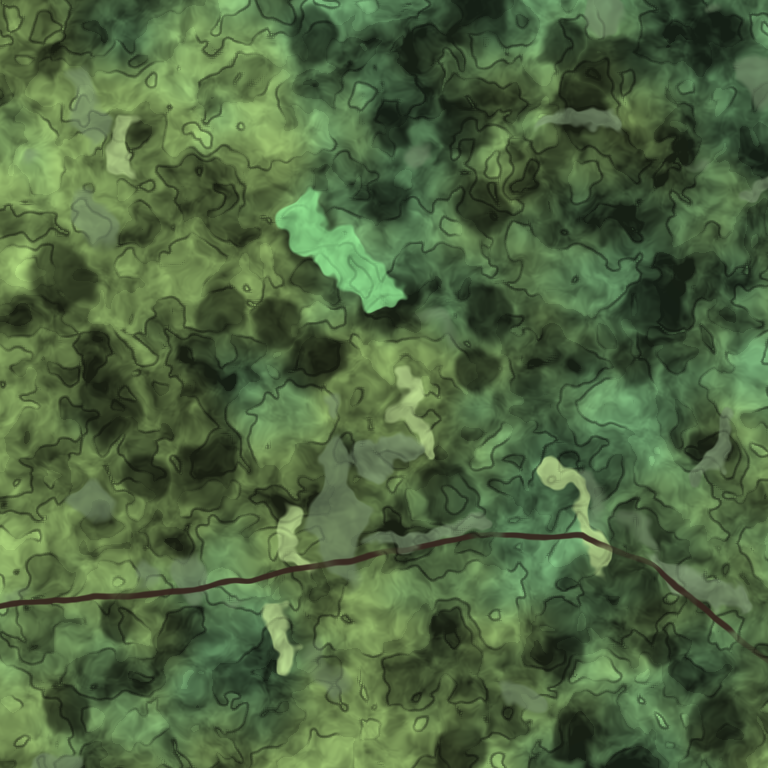
A Shadertoy shader for this texture:

```glsl
const float CANOPY_SCALE = 17.0;
const float CANOPY_LEVELS = 5.0;
const float CONTOUR_WIDTH = 0.0034;
const float CONTOUR_DEPTH = 0.40;
const float WARP_SCALE = 24.0;
const float WARP_SIZE = 0.035;
const float BASE_TONE = 0.47;
const float CROWN_SCALE = 9.0;
const float CROWN_SHARE = 0.36;
const float CROWN_SHADE = 0.52;
const float TRACK_WIDTH = 0.0042;

const vec3 COOL_LEAF = vec3(0.68, 1.0, 0.68);
const vec3 WARM_LEAF = vec3(0.81, 1.0, 0.58);
const vec3 MINT_GRASS = vec3(0.50, 0.79, 0.50);
const vec3 PALE_GRASS = vec3(0.65, 0.76, 0.50);
const vec3 GREY_SOIL = vec3(0.46, 0.55, 0.42);
const vec3 TRACK_BROWN = vec3(0.21, 0.15, 0.12);

// Clearings as segments: meadow first, then grass strips, then bare soil
const int CLEARING_COUNT = 12;
const int FIRST_SOIL = 6;
const vec4 CLEARINGS[CLEARING_COUNT] = vec4[](
    vec4(0.395, 0.715, 0.495, 0.620), vec4(0.525, 0.500, 0.565, 0.405),
    vec4(0.365, 0.330, 0.395, 0.260), vec4(0.345, 0.205, 0.380, 0.140),
    vec4(0.170, 0.840, 0.170, 0.790), vec4(0.725, 0.390, 0.780, 0.285),
    vec4(0.860, 0.275, 0.965, 0.205), vec4(0.960, 0.450, 0.910, 0.385),
    vec4(0.720, 0.830, 0.785, 0.830), vec4(0.480, 0.290, 0.610, 0.315),
    vec4(0.475, 0.390, 0.535, 0.425), vec4(0.965, 0.750, 1.000, 0.765));

const int TRACK_POINTS = 6;
const vec2 TRACK[TRACK_POINTS] = vec2[](
    vec2(-0.01, 0.212), vec2(0.24, 0.230), vec2(0.62, 0.302),
    vec2(0.76, 0.300), vec2(0.85, 0.265), vec2(1.01, 0.130));

float hash(vec2 p) {
    vec3 v = fract(vec3(p.xyx) * 0.1031);
    v += dot(v, v.yzx + 33.33);
    return fract((v.x + v.y) * v.z);
}

float noise(vec2 p) {
    vec2 cell = floor(p), f = fract(p);
    f = f * f * (3.0 - 2.0 * f);
    return mix(mix(hash(cell), hash(cell + vec2(1, 0)), f.x),
               mix(hash(cell + vec2(0, 1)), hash(cell + vec2(1, 1)), f.x), f.y);
}

float fbm(vec2 p) {
    float sum = 0.0, weight = 0.57;
    for (int i = 0; i < 3; i++) {
        sum += weight * noise(p);
        p = mat2(1.6, 1.2, -1.2, 1.6) * p + 19.7;
        weight *= 0.5;
    }
    return sum;
}

float segmentDistance(vec2 p, vec2 a, vec2 b) {
    vec2 ab = b - a;
    return length(p - a - ab * clamp(dot(p - a, ab) / dot(ab, ab), 0.0, 1.0));
}

// Coverage of scattered round tree crowns
float darkCrowns(vec2 p) {
    vec2 cell = floor(p * CROWN_SCALE);
    float cover = 0.0;
    for (int y = -1; y <= 1; y++)
    for (int x = -1; x <= 1; x++) {
        vec2 id = cell + vec2(x, y) + 40.0;
        vec2 center = id - 40.0 + 0.2 + 0.6 * vec2(hash(id), hash(id + 71.0));
        float radius = mix(0.24, 0.44, hash(id + 23.0));
        float d = length(p * CROWN_SCALE - center) / radius;
        cover = max(cover, step(hash(id + 57.0), CROWN_SHARE) * (1.0 - smoothstep(0.72, 1.08, d)));
    }
    return cover;
}

void mainImage(out vec4 fragColor, in vec2 fragCoord) {
    vec2 p = fragCoord / iResolution.y;
    vec2 warp = WARP_SIZE * (vec2(fbm(p * WARP_SCALE + 5.0), fbm(p * WARP_SCALE + 83.0)) - 0.5);
    vec2 q = p + warp;

    // Terraced canopy with dark contours between the levels
    float canopy = fbm(q * CANOPY_SCALE + 11.0);
    float height = canopy * CANOPY_LEVELS;
    float slope = length(vec2(dFdx(height), dFdy(height))) * iResolution.y;
    float edge = (0.5 - abs(fract(height) - 0.5)) / max(slope, 1.0);
    float contour = 1.0 - smoothstep(0.0, CONTOUR_WIDTH, edge);
    contour *= smoothstep(0.25, 0.65, noise(p * 31.0 + 9.0));
    float terrace = mix(canopy, (floor(height) + 0.5) / CANOPY_LEVELS, 0.4);

    // Light and hue of the foliage
    float grain = fbm(q * 58.0 + 37.0);
    float broad = fbm(p * 4.0 + 61.0);
    float east = smoothstep(0.35, 0.75, p.x + 0.25 * (p.y - 0.5));
    float tone = BASE_TONE + 0.70 * (terrace - 0.5) + 0.40 * (grain - 0.5)
               + 0.40 * (broad - 0.5) - 0.07 * east;
    tone *= 1.0 - CONTOUR_DEPTH * contour;
    tone *= mix(1.0, CROWN_SHADE, darkCrowns(p + 0.9 * warp));
    float warmth = smoothstep(0.25, 0.75, fbm(p * 6.0 + 29.0) + 0.12 - 0.25 * east);
    vec3 color = max(tone, 0.12) * mix(COOL_LEAF, WARM_LEAF, warmth);

    // Ragged open ground
    float soilPatch = smoothstep(0.70, 0.75, fbm(q * 9.0 + 141.0));
    color = mix(color, GREY_SOIL, 0.6 * soilPatch);
    float groundLight = 1.0 + 0.5 * (grain - 0.5) - 0.12 * contour;
    for (int i = 0; i < CLEARING_COUNT; i++) {
        vec4 s = CLEARINGS[i];
        float width = i == 0 ? 0.030 : mix(0.009, 0.017, noise(p * 22.0 + float(i)));
        float d = segmentDistance(p + 1.8 * warp, s.xy, s.zw);
        float cover = 1.0 - smoothstep(width - 0.004, width + 0.003, d);
        vec3 ground = i == 0 ? MINT_GRASS : (i < FIRST_SOIL ? PALE_GRASS : GREY_SOIL);
        color = mix(color, ground * groundLight, cover * (i < FIRST_SOIL ? 0.88 : 0.72));
    }

    // Narrow track, partly hidden by foliage
    float trackDistance = 1.0;
    for (int i = 0; i < TRACK_POINTS - 1; i++)
        trackDistance = min(trackDistance, segmentDistance(p + 0.25 * warp, TRACK[i], TRACK[i + 1]));
    float track = 1.0 - smoothstep(TRACK_WIDTH - 0.002, TRACK_WIDTH + 0.001, trackDistance);
    track *= mix(0.35, 0.95, smoothstep(0.25, 0.45, noise(p * 19.0 + 3.0)));
    color = mix(color, TRACK_BROWN, track);

    fragColor = vec4(clamp(color, 0.0, 1.0), 1.0);
}
```
